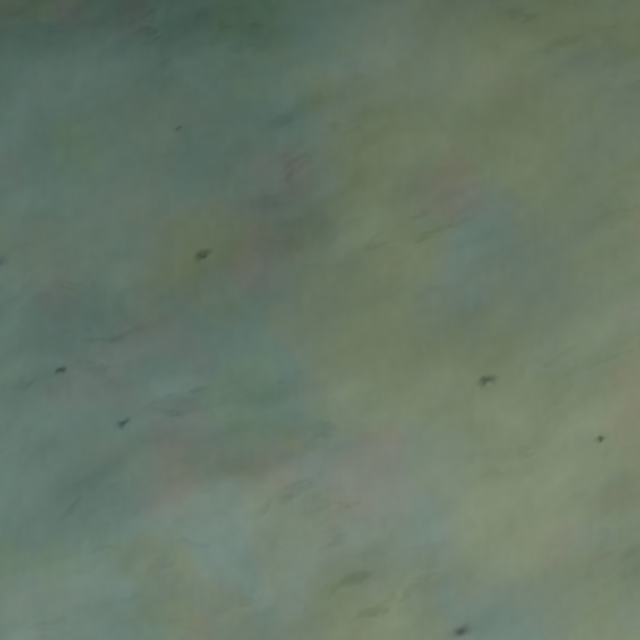
Write a Shadertoy shader that draws this texture.

```glsl
// Weathered grey-green plaster: a soft light falloff towards the top, cloudy
// stains of teal, olive and rose, slanted smears, faint grain and rare dark nicks.
// Built from layered value noise, with the nicks scattered by a hashed grid.
#define BASE_COLOR   vec3(0.412, 0.466, 0.412)
#define TEAL_TINT    vec3(-0.030, 0.004, 0.024)
#define OLIVE_TINT   vec3(0.014, 0.008, -0.034)
#define ROSE_TINT    vec3(0.026, -0.018, -0.004)
#define CLOUD_AMOUNT 0.13
#define SMEAR_AMOUNT 0.075
#define GRAIN_AMOUNT 0.020
#define SMEAR_TILT   0.42
#define NICK_CELLS   9.0
#define NICK_CHANCE  0.13

float hash(vec2 p) {
    return fract(sin(dot(p, vec2(127.1, 311.7))) * 43758.5453);
}

mat2 rotation(float angle) {
    float c = cos(angle), s = sin(angle);
    return mat2(c, -s, s, c);
}

float noise(vec2 p) {
    vec2 cell = floor(p), f = fract(p);
    f = f * f * f * (f * (f * 6.0 - 15.0) + 10.0);
    float low  = mix(hash(cell), hash(cell + vec2(1, 0)), f.x);
    float high = mix(hash(cell + vec2(0, 1)), hash(cell + vec2(1, 1)), f.x);
    return mix(low, high, f.y);
}

// Layered noise centred on zero
float fbm(vec2 p) {
    float sum = 0.0, weight = 0.5;
    for (int i = 0; i < 5; i++) {
        sum += weight * (noise(p) - 0.5);
        p = rotation(0.6) * p * 2.03 + 17.3;
        weight *= 0.5;
    }
    return sum;
}

// Small slanted dark marks, at most one per grid cell
float nicks(vec2 uv) {
    vec2 home = floor(uv * NICK_CELLS);
    float mark = 0.0;
    for (int y = -1; y <= 1; y++)
    for (int x = -1; x <= 1; x++) {
        vec2 cell = home + vec2(x, y);
        float present = step(hash(cell + 3.7), NICK_CHANCE);
        vec2 center = (cell + vec2(hash(cell + 11.3), hash(cell + 23.9))) / NICK_CELLS;
        float size = mix(0.004, 0.014, pow(hash(cell + 41.1), 2.0));
        vec2 d = rotation(SMEAR_TILT) * (uv - center);
        d += 0.006 * vec2(noise(uv * 110.0) - 0.5, noise(uv * 110.0 + 9.0) - 0.5);
        float r = length(d / (size * vec2(1.5, 0.75)));
        mark = max(mark, present * mix(0.4, 1.0, hash(cell + 57.7)) * exp(-r * r));
    }
    return mark;
}

void mainImage(out vec4 fragColor, in vec2 fragCoord) {
    vec2 uv = fragCoord / iResolution.xy;
    vec2 warp = vec2(fbm(uv * 4.0 + 5.0), fbm(uv * 4.0 + 31.0));
    vec2 slanted = rotation(SMEAR_TILT) * (uv + 0.10 * warp);

    // Light falls off upwards, to the left, and sharply at the top edge
    float light = 0.080 * (0.5 - uv.y) + 0.045 * (uv.x - 0.5) + 0.006;
    light -= 0.045 * smoothstep(0.88, 1.02, uv.y + 0.06 * warp.x);

    // Broad clouds, slanted smears and fine grain
    light += CLOUD_AMOUNT * fbm(slanted * vec2(3.0, 5.5) + 2.0);
    float smears = fbm(slanted * vec2(9.0, 24.0) + 40.0);
    float patches = smoothstep(0.25, 0.75, noise(uv * 6.0 + 70.0));
    light += SMEAR_AMOUNT * smears * mix(0.35, 1.0, patches);
    light += GRAIN_AMOUNT * fbm(uv * vec2(75.0, 60.0));
    light += 0.006 * (noise(uv * vec2(130.0, 28.0)) - 0.5);

    // Shallow dark creases where the smears dip
    float crease = fbm(slanted * vec2(15.0, 38.0) + 90.0);
    light -= 0.035 * smoothstep(0.12, 0.36, crease) * patches;

    // Stains: teal towards the left, olive towards the right, rose in spots
    float hue = 2.2 * fbm(uv * 5.0 + 0.5 * warp + 12.0) + 0.8 * (uv.x - 0.55);
    float rose = smoothstep(0.06, 0.30, fbm(uv * 7.0 + 53.0));
    float olive = smoothstep(0.05, 0.30, fbm(uv * 8.0 + 81.0));
    vec3 color = BASE_COLOR + light;
    color += TEAL_TINT * smoothstep(0.15, -0.6, hue);
    color += OLIVE_TINT * max(smoothstep(-0.1, 0.6, hue), 0.7 * olive);
    color += ROSE_TINT * 0.8 * rose;

    color *= 1.0 - 0.38 * nicks(uv);
    fragColor = vec4(clamp(color, 0.0, 1.0), 1.0);
}
```
